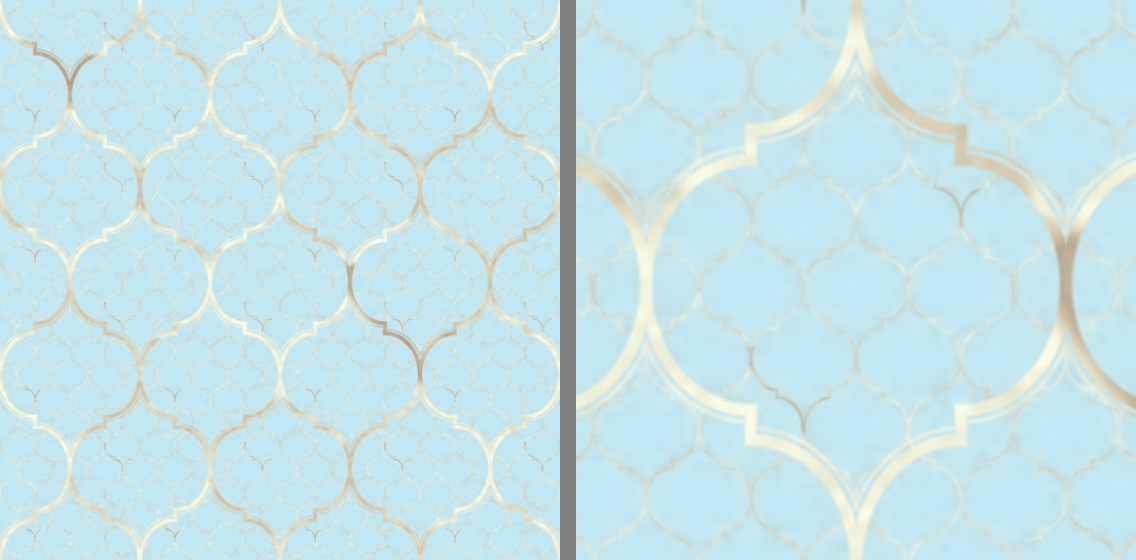
Left, the full canvas; right, a detail of the centre.
Write a WebGL 2 fragment shader that draws this pattern.

```glsl
#version 300 es
precision highp float;
// Half-drop trellis of worn gold foil on pale blue, four tiles across and three down.
// Each tile edge is two elliptic arcs joined by a small step, folded from one block.
// The same trellis, repeated at quarter scale, forms the faint lace behind.

uniform vec2 u_resolution;
out vec4 fragColor;

const vec2 TILE_COUNT = vec2(4.0, 3.0);
const vec2 FRONT_SHIFT = vec2(0.0, 0.003);
const float STEP_HALF = 0.0088;      // half height of the step between arcs
const float STROKE_HALF = 0.0036;    // half width of the main line
const float HAIR_HALF = 0.0012;      // half width of the companion hairline
const float HAIR_OFFSET = 0.0070;    // its distance from the main line
const float HAIR_OPACITY = 0.75;
const float SOFTNESS = 0.0026;       // width of the blurred line edge
const float MAIN_OPACITY = 0.9;
const float LACE_SCALE = 4.0;
const vec2 LACE_SHIFT = vec2(-0.03125, 0.172);
const float LACE_SOFTNESS = 0.0022;
const float LACE_OPACITY = 0.52;
const float HALO_RADIUS = 0.008;     // warm tint around the lines
const float HALO_OPACITY = 0.27;
const float TARNISH_RADIUS = 0.035;
const float GRAIN_CELLS = 170.0;     // blotchy grain, strongest beside lines
const float GRAIN_STRENGTH = 0.045;

const vec3 BLUE = vec3(0.752, 0.912, 0.966);
const vec3 CREAM = vec3(0.970, 0.965, 0.870);
const vec3 GOLD = vec3(0.840, 0.780, 0.670);
const vec3 BRONZE = vec3(0.710, 0.640, 0.555);
const vec3 HALO = vec3(0.860, 0.855, 0.790);

float hash(vec2 p) {
    return fract(sin(dot(p, vec2(127.1, 311.7))) * 43758.5453);
}

// Value noise that wraps over the unit square
float wrapNoise(vec2 uv, float cells) {
    vec2 p = uv * cells;
    vec2 i = floor(p);
    vec2 f = fract(p);
    f = f * f * (3.0 - 2.0 * f);
    float a = hash(mod(i, cells));
    float b = hash(mod(i + vec2(1.0, 0.0), cells));
    float c = hash(mod(i + vec2(0.0, 1.0), cells));
    float d = hash(mod(i + 1.0, cells));
    return mix(mix(a, b, f.x), mix(c, d, f.x), f.y);
}

float segmentDistance(vec2 p, vec2 a, vec2 b) {
    vec2 ab = b - a;
    return length(p - a - ab * clamp(dot(p - a, ab) / dot(ab, ab), 0.0, 1.0));
}

// x: signed distance to the arc, y: distance to the whole edge
vec2 trellisDistance(vec2 uv) {
    vec2 block = 0.5 / TILE_COUNT;
    vec2 id = floor(uv / block);
    vec2 p = (fract(uv / block) - 0.5) * block;
    if (mod(id.x + id.y, 2.0) > 0.5) p.x = -p.x;
    if (p.x < 0.0) p = -p;                       // point symmetry about the step

    vec2 radii = vec2(0.5 * block.x, 0.5 * block.y - STEP_HALF);
    vec2 q = p - vec2(0.0, 0.5 * block.y);
    float k = length(q / radii);
    float arc = k * (k - 1.0) / max(length(q / (radii * radii)), 0.0001);
    float riser = max(p.x, abs(p.y) - STEP_HALF);
    return vec2(arc, min(abs(arc), riser));
}

// Soft line that fades when thinner than its blur
float line(float dist, float halfWidth, float blur) {
    return smoothstep(-0.7, 0.7, (halfWidth - dist) / blur)
         * min(1.0, 2.0 * halfWidth / blur);
}

// Darkened stretches of foil: one long bent edge and one V-shaped junction
float tarnish(vec2 uv) {
    vec2 foot = vec2(0.75, 0.345);
    vec2 junction = vec2(0.125, 0.835);
    float d = segmentDistance(uv, vec2(0.625, 0.51), foot);
    d = min(d, 0.012 + segmentDistance(uv, foot, vec2(0.80, 0.40)));
    d = min(d, segmentDistance(uv, junction, vec2(0.075, 0.905)));
    d = min(d, segmentDistance(uv, junction, vec2(0.155, 0.885)));
    return 1.0 - smoothstep(0.3, 1.0, d / TARNISH_RADIUS);
}

vec3 foilColor(vec2 uv, float dark) {
    float tone = 0.65 * wrapNoise(uv, 9.0) + 0.35 * wrapNoise(uv, 36.0);
    vec3 foil = mix(CREAM, GOLD, smoothstep(0.34, 0.66, tone));
    foil = mix(foil, BRONZE, 0.9 * dark);
    return foil + 0.08 * (wrapNoise(uv, 110.0) - 0.5);
}

// Lays one foil trellis over a ground, with its halo and grain
vec3 layTrellis(vec3 ground, vec2 uv, float blur, float haloRadius, float opacity, float grain) {
    vec2 d = trellisDistance(uv);
    float dark = tarnish(uv);
    float hair = line(abs(d.x - HAIR_OFFSET), HAIR_HALF, blur);
    float cover = max(line(d.y, STROKE_HALF, blur), HAIR_OPACITY * hair);
    float halo = exp(-d.y / haloRadius);
    ground = mix(ground, HALO, HALO_OPACITY * halo) + GRAIN_STRENGTH * grain * halo;
    return mix(ground, foilColor(uv, dark), cover * min(1.0, opacity * (1.0 + 0.7 * dark)));
}

void main() {
    vec2 uv = gl_FragCoord.xy / u_resolution;
    float pixel = 1.0 / min(u_resolution.x, u_resolution.y);
    float grain = wrapNoise(uv, GRAIN_CELLS) - 0.5;

    // Fine lace behind, worn in patches
    vec2 laceUv = fract((uv + LACE_SHIFT) * LACE_SCALE);
    float wear = mix(0.45, 1.45, wrapNoise(uv, 90.0));
    vec3 color = layTrellis(BLUE, laceUv, max(pixel, LACE_SOFTNESS) * LACE_SCALE,
                            HALO_RADIUS * LACE_SCALE, LACE_OPACITY * wear, grain);

    // Large trellis in front
    color = layTrellis(color, fract(uv + FRONT_SHIFT), max(pixel, SOFTNESS),
                       HALO_RADIUS, MAIN_OPACITY, grain);
    fragColor = vec4(color, 1.0);
}
```
